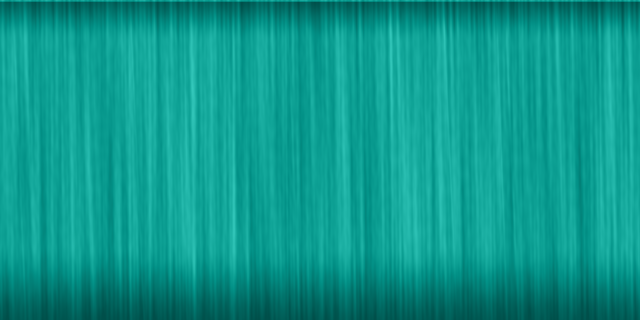
This texture is drawn by a Shadertoy shader. Its source:

```glsl
// Teal curtain of fine, slightly leaning vertical strands, shaded at top and bottom.

// Tone ramp, dark to bright
const vec3 DEEP  = vec3(0.00, 0.31, 0.29);
const vec3 SHADE = vec3(0.01, 0.57, 0.53);
const vec3 BASE  = vec3(0.06, 0.64, 0.59);
const vec3 LIGHT = vec3(0.13, 0.71, 0.66);
const vec3 GLINT = vec3(0.21, 0.79, 0.74);

// Lengths are in canvas heights
const float MEAN_TONE      = 0.635;
const float EDGE_TONE      = 0.52;   // brightness left at the dark edges
const float TOP_FADE       = 0.13;
const float BOTTOM_FADE    = 0.24;
const float RIM_HEIGHT     = 0.005;
const float GLINT_SPACING  = 0.165;
const float GLINT_WIDTH    = 0.0055;
const float GLINT_STRENGTH = 0.065;
const int   GLINT_LINES    = 3;
const float MAX_LEAN       = 0.045;  // sideways drift over the full height
const float SEAM_X         = 0.987;
const float SEAM_WIDTH     = 0.013;

float hash(vec2 p) {
    vec3 q = fract(vec3(p.xyx) * 0.1031);
    q += dot(q, q.yzx + 33.33);
    return fract((q.x + q.y) * q.z);
}

vec2 gradientAt(vec2 cell) {
    float angle = 6.2832 * hash(cell);
    return vec2(cos(angle), sin(angle));
}

float gradientNoise(vec2 p) {
    vec2 i = floor(p), f = fract(p);
    vec2 u = f * f * f * (f * (f * 6.0 - 15.0) + 10.0);
    vec2 e = vec2(0.0, 1.0);
    float low  = mix(dot(gradientAt(i), f),
                     dot(gradientAt(i + e.yx), f - e.yx), u.x);
    float high = mix(dot(gradientAt(i + e.xy), f - e.xy),
                     dot(gradientAt(i + e.yy), f - e.yy), u.x);
    return mix(low, high, u.y);
}

// Noise stretched along the strands: count across, variation along, sideways lean
float strands(vec2 p, float count, float along, float lean, float seed) {
    float x = p.x - lean * (1.0 - p.y);
    return gradientNoise(vec2(x * count, p.y * along) + seed);
}

// Small bundles of bright threads at regular, jittered intervals
float glints(vec2 p) {
    float sum = 0.0;
    float home = floor(p.x / GLINT_SPACING);
    for (int n = -1; n <= 1; n++) {
        float cell = home + float(n);
        for (int k = 0; k < GLINT_LINES; k++) {
            vec2 id = vec2(cell + 40.0, float(k) + 7.0);
            float offset = 0.42 + 0.11 * float(k) + 0.12 * (hash(id) - 0.5);
            float lean = MAX_LEAN * hash(id + 17.3);
            float x = (cell + offset) * GLINT_SPACING + lean * (0.5 - p.y);
            float d = (p.x - x) / (GLINT_WIDTH * mix(0.6, 1.5, hash(id + 5.7)));
            float fade = 0.8 + 0.7 * gradientNoise(vec2(id.x * 3.7 + id.y, p.y * 3.0));
            sum += exp(-d * d) * fade * mix(0.5, 1.1, hash(id + 29.1));
        }
    }
    return sum;
}

vec3 toneRamp(float tone) {
    vec3 c = mix(DEEP, SHADE, clamp((tone - DEEP.g) / (SHADE.g - DEEP.g), 0.0, 1.0));
    c = mix(c, BASE, clamp((tone - SHADE.g) / (BASE.g - SHADE.g), 0.0, 1.0));
    c = mix(c, LIGHT, clamp((tone - BASE.g) / (LIGHT.g - BASE.g), 0.0, 1.0));
    return mix(c, GLINT, clamp((tone - LIGHT.g) / (GLINT.g - LIGHT.g), 0.0, 1.0));
}

void mainImage(out vec4 fragColor, in vec2 fragCoord) {
    vec2 p = fragCoord / iResolution.y;

    // Layers of strands from broad folds to single fibres
    float fine = strands(p, 95.0, 1.5, 0.01, 61.7);
    float tone = MEAN_TONE;
    tone += 0.06 * strands(p, 11.0, 0.6, 0.02, 3.1);
    tone += 0.09 * strands(p, 32.0, 0.8, 0.0, 19.4);
    tone += 0.08 * strands(p, 48.0, 0.9, MAX_LEAN, 37.2);
    tone += 0.09 * fine;
    tone += 0.03 * strands(p, 110.0, 22.0, 0.02, 83.5);
    tone += GLINT_STRENGTH * glints(p);

    // Soft dark seam in the middle
    float seam = (p.x - SEAM_X) / SEAM_WIDTH;
    tone -= 0.05 * exp(-seam * seam);

    // Shaded ends, slightly frayed along the fibres
    float fray = 0.03 * fine;
    float bottom = smoothstep(-0.03, BOTTOM_FADE, p.y + fray);
    float top = smoothstep(-0.03, TOP_FADE, 1.0 - p.y + fray);
    tone *= mix(EDGE_TONE, 1.0, bottom) * mix(EDGE_TONE, 1.0, top);

    // Thin lit rim along the top
    float pixel = 1.0 / iResolution.y;
    float rim = smoothstep(-0.5, 0.5, (p.y - 1.0 + RIM_HEIGHT) / pixel);
    tone = mix(tone, MEAN_TONE + 0.15 * fine, rim);

    fragColor = vec4(toneRamp(tone), 1.0);
}
```
